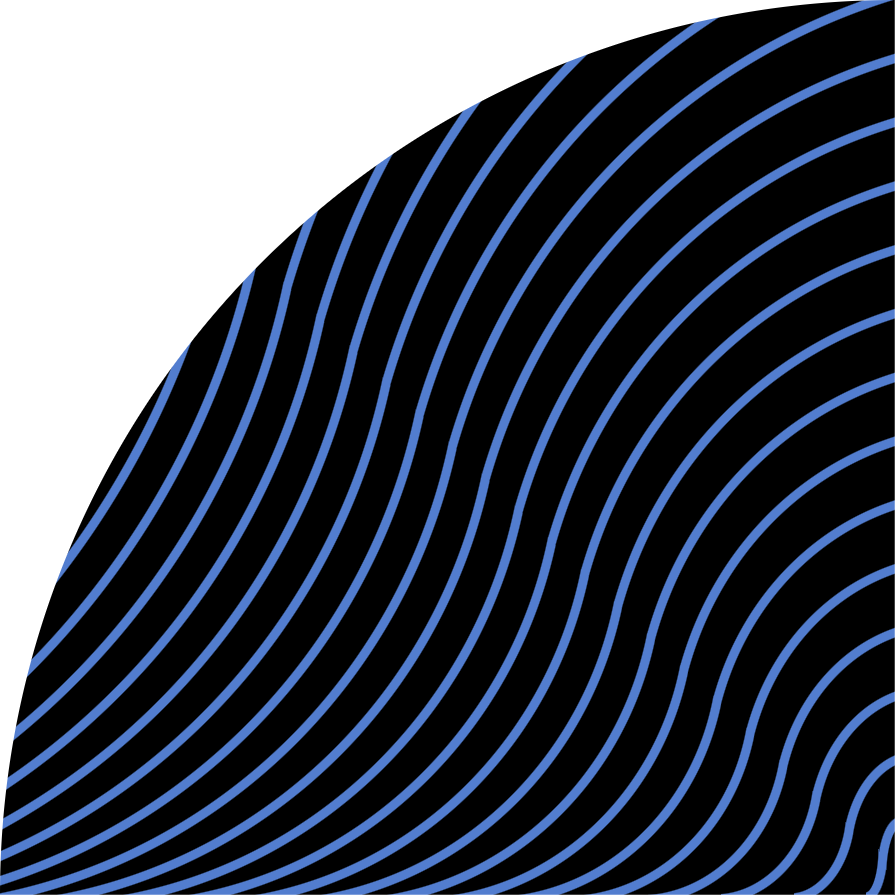
This background is drawn by a WebGL 2 fragment shader. Its source:

```glsl
#version 300 es
precision highp float;

uniform vec2 u_resolution;
out vec4 outColor;

const vec3 WHITE = vec3(1.0);
const vec3 BLACK = vec3(0.0);
const vec3 BLUE = vec3(0.32, 0.49, 0.81);
const float FAR = 10.0;

// Coverage of a shape from its signed distance (negative inside)
float coverage(float dist, float pixel) {
    return clamp(0.5 - dist / pixel, 0.0, 1.0);
}

// Distance to an S of two arcs joined at the middle of a box that
// spans from the lower right corner of the canvas; size is in canvas units
float waveDistance(vec2 pos, vec2 size) {
    vec2 halfSize = 0.5 * size;
    vec2 middle = vec2(1.0 - halfSize.x, halfSize.y);
    vec2 p = (pos - middle) / halfSize;
    if (p.x < -1.2) return FAR;

    // The upper arc bends less than the lower one
    float side = p.x + p.y > 0.0 ? 1.0 : -1.0;
    float bend = side > 0.0 ? 0.92 : 0.775;
    vec2 center = side * vec2(0.5 + bend, 0.5 - bend);
    float radius = sqrt(0.5 + 2.0 * bend * bend);

    // Divide by the gradient to undo the box scaling
    vec2 toPoint = p - center;
    float arc = abs(length(toPoint) - radius);
    return arc / length(normalize(toPoint) / halfSize);
}

// Nearest of the nested waves, which grow evenly from the corner
float nearestWave(vec2 pos) {
    const vec2 firstSize = vec2(0.030, 0.0807);
    const vec2 growth = vec2(0.0738, 0.0712);
    float nearest = FAR;
    for (int i = 0; i <= 20; i++) {
        nearest = min(nearest, waveDistance(pos, firstSize + growth * float(i)));
    }
    return nearest;
}

// Quarter disc around the lower right corner, inset slightly
float quarterDisc(vec2 pos, float inset) {
    vec2 corner = vec2(1.0 - inset, inset);
    float disc = length(pos - corner) - (1.0 - inset);
    return max(disc, max(pos.x - corner.x, corner.y - pos.y));
}

void main() {
    vec2 pos = gl_FragCoord.xy / u_resolution;
    float pixel = 1.0 / min(u_resolution.x, u_resolution.y);

    float line = coverage(nearestWave(pos) - 0.0051, 1.3 * pixel);
    vec3 color = mix(BLACK, BLUE, line);
    color = mix(WHITE, color, coverage(quarterDisc(pos, 0.0014), pixel));
    outColor = vec4(color, 1.0);
}
```
